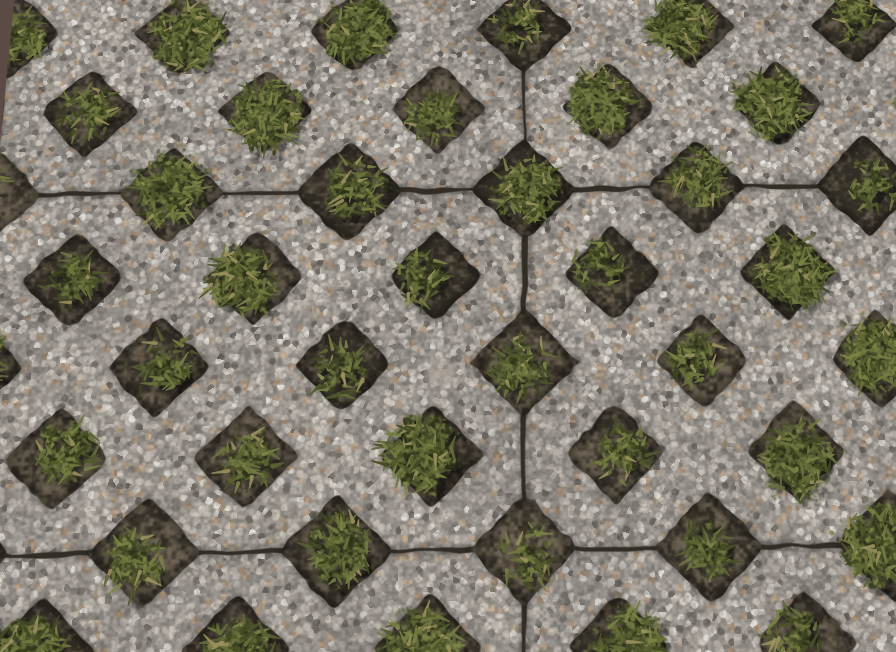
Write a Shadertoy shader that draws this texture.

```glsl
const vec3 SOIL_DARK = vec3(0.20, 0.18, 0.145);
const vec3 SOIL_LIGHT = vec3(0.43, 0.39, 0.33);
const vec3 LEAF_DARK = vec3(0.23, 0.26, 0.12);
const vec3 LEAF_LIGHT = vec3(0.51, 0.54, 0.29);
const vec3 STRAW = vec3(0.64, 0.58, 0.40);
const vec3 CONCRETE = vec3(0.61, 0.588, 0.56);
const vec3 KERB = vec3(0.36, 0.29, 0.27);

float hash(vec2 p) {
    vec3 q = fract(p.xyx * vec3(0.1031, 0.1030, 0.0973));
    q += dot(q, q.yzx + 33.33);
    return fract((q.x + q.y) * q.z);
}

vec2 hash2(vec2 p) {
    return vec2(hash(p), hash(p + 47.3));
}

float noise(vec2 p) {
    vec2 i = floor(p), f = fract(p);
    f = f * f * (3.0 - 2.0 * f);
    vec2 e = vec2(0.0, 1.0);
    return mix(mix(hash(i), hash(i + e.yx), f.x),
               mix(hash(i + e.xy), hash(i + e.yy), f.x), f.y);
}

float fbm(vec2 p) {
    return 0.55 * noise(p) + 0.3 * noise(p * 2.1 + 9.0) + 0.15 * noise(p * 4.3 + 21.0);
}

// Canvas to paving units: one unit is the spacing of holes along a row
vec2 pavingCoords(vec2 uv) {
    float down = 1.0 - uv.y + 0.016 * (uv.x - 0.585);
    float column = (uv.x - 0.585) / (0.1863 + 0.0262 * down);
    column += 0.008 * column * column;
    float row = (sqrt(0.0139 + 0.01 * (down - 0.0446)) - 0.1179) / 0.005;
    return vec2(column, -0.5 * row);
}

// Centre of the closest hole in the staggered lattice
vec2 nearestHole(vec2 p) {
    vec2 a = floor(p + 0.5);
    vec2 b = floor(p) + 0.5;
    return distance(p, a) < distance(p, b) ? a : b;
}

float diamond(vec2 q, float size, float corner) {
    q = sqrt(q * q + corner * corner);
    return (q.x + q.y - size - corner) * 0.7071;
}

// Distance to the closest line of a family with the given period
float lineDistance(float x, float period) {
    return abs(mod(x + 0.5 * period, period) - 0.5 * period);
}

// Exposed aggregate: pebbles of varied tone in a cement matrix
vec3 concrete(vec2 p, float scale) {
    vec2 cell = floor(p * scale);
    float nearest = 9.0;
    vec2 pebble = cell;
    for (int j = -1; j <= 1; j++)
    for (int i = -1; i <= 1; i++) {
        vec2 c = cell + vec2(i, j);
        float d = distance(p * scale, c + hash2(c));
        if (d < nearest) { nearest = d; pebble = c; }
    }
    float tone = hash(pebble + 5.7), kind = hash(pebble + 91.0);
    vec3 stone = CONCRETE * mix(0.82, 1.22, tone);
    stone = mix(stone, vec3(0.64, 0.53, 0.41), 0.6 * step(0.92, kind));
    stone = mix(stone, vec3(0.36, 0.34, 0.32), 0.75 * step(kind, 0.07));
    stone = mix(stone, vec3(0.83, 0.82, 0.80), 0.7 * step(abs(kind - 0.5), 0.03));
    vec3 color = mix(stone, CONCRETE * 0.93, smoothstep(0.35, 0.8, nearest));
    color *= 0.86 + 0.28 * noise(p * 55.0);
    return color * (0.91 + 0.2 * fbm(p * 2.5));
}

vec3 soil(vec2 p, float dryness) {
    float crumbs = 0.6 * fbm(p * 17.0) + 0.4 * noise(p * 46.0);
    return mix(SOIL_DARK, SOIL_LIGHT, smoothstep(0.3, 0.85, crumbs + dryness));
}

vec2 tuftCentre(vec2 id) {
    return (hash2(id + 3.0) - 0.5) * vec2(0.13, 0.10) - vec2(0.015, 0.0);
}

// Soft ragged outline of the plants in one hole
float tuftMask(vec2 q, vec2 id, float lushness) {
    float radius = mix(0.09, 0.185, lushness);
    float ragged = (fbm(q * 15.0 + id * 7.0) - 0.5) * 0.26;
    return smoothstep(-0.02, 0.035, radius - length(q - tuftCentre(id)) + ragged);
}

float bladeCoverage(vec2 q, vec2 root, vec2 reach, float width, float pixel) {
    float t = clamp(dot(q - root, reach) / dot(reach, reach), 0.0, 1.0);
    float d = length(q - root - reach * t) - width * (1.0 - 0.7 * t);
    return 1.0 - smoothstep(-0.5 * pixel, 0.7 * pixel, d);
}

vec3 drawPlants(vec3 color, vec2 q, vec2 id, float lushness, float pixel) {
    float leaf = 0.6 * noise(q * 38.0 + id * 5.0) + 0.4 * noise(q * 75.0);
    vec3 foliage = mix(LEAF_DARK * 0.75, LEAF_LIGHT, smoothstep(0.2, 0.9, leaf));
    color = mix(color, foliage, 0.9 * tuftMask(q, id, lushness));
    float count = mix(35.0, 100.0, lushness);
    for (float n = 0.0; n < count; n++) {
        vec2 seed = id * 13.0 + vec2(n * 1.7, n * 0.9);
        vec2 r = hash2(seed), s = hash2(seed + 19.0);
        float angle = 6.2832 * r.x;
        vec2 outward = vec2(cos(angle), sin(angle));
        vec2 root = tuftCentre(id) + outward * sqrt(r.y) * mix(0.14, 0.19, lushness);
        float turn = angle + (s.x - 0.5) * 3.4;
        vec2 reach = vec2(cos(turn), sin(turn)) * mix(0.03, 0.085, s.y);
        float tint = hash(seed + 71.0);
        vec3 blade = mix(LEAF_DARK, LEAF_LIGHT, tint);
        blade = mix(blade, STRAW, 0.7 * step(0.93, tint));
        color = mix(color, blade, 0.9 * bladeCoverage(q, root, reach, 0.010, pixel));
    }
    return color;
}

void mainImage(out vec4 fragColor, in vec2 fragCoord) {
    vec2 uv = fragCoord / iResolution.xy;
    float pixel = 5.0 / iResolution.x;
    vec2 p = pavingCoords(uv);
    vec2 centre = nearestHole(p), q = p - centre, id = centre * 2.0;
    float lushness = smoothstep(0.0, 0.8, hash(id + 8.0));

    // Slabs span three holes by two, with worn joints
    float wobble = (noise(p * 9.0) - 0.5) * 0.018;
    float joint = min(lineDistance(p.x + wobble, 3.0), lineDistance(p.y + 1.0 + wobble, 2.0));
    float jointWidth = 0.007 + 0.012 * noise(p * 6.0 + 4.0);
    vec3 color = concrete(p, 27.0);
    float scuff = length((p - vec2(-0.45, -2.06)) * vec2(1.0, 1.3)) + wobble * 3.0;
    color = mix(color, CONCRETE * 1.08, 0.6 * (1.0 - smoothstep(0.05, 0.10, scuff)));
    color *= 1.0 - 0.22 * (1.0 - smoothstep(0.0, 0.055, joint));
    color = mix(SOIL_DARK, color, smoothstep(jointWidth - pixel, jointWidth + pixel, joint));

    // Diamond holes, slightly larger where slabs meet
    float onJoint = 1.0 - step(0.1, min(lineDistance(centre.x, 3.0), lineDistance(centre.y + 1.0, 2.0)));
    float size = 0.262 + 0.025 * onJoint + 0.02 * (hash(id) - 0.5);
    float hole = diamond(q, size, 0.018) + (noise(p * 16.0) - 0.5) * 0.022;
    color *= 1.0 - 0.13 * (1.0 - smoothstep(0.0, 0.035, hole));
    vec3 ground = soil(p, 0.25 * (hash(id + 31.0) - 0.5));
    ground *= 0.68 + 0.32 * smoothstep(0.0, 0.07, -hole);
    color = mix(ground, color, smoothstep(-pixel, pixel, hole));

    // Plants and the shade they cast
    float shade = tuftMask(q + vec2(-0.035, 0.035), id, lushness);
    color *= 1.0 - 0.38 * shade;
    if (length(q) < 0.42) color = drawPlants(color, q, id, lushness, pixel);

    // Kerb along the upper left side
    float kerb = 0.016 * (uv.y - 0.78) / 0.22 - uv.x;
    color = mix(color, KERB, smoothstep(-0.001, 0.001, kerb));
    fragColor = vec4(clamp(color, 0.0, 1.0), 1.0);
}
```
